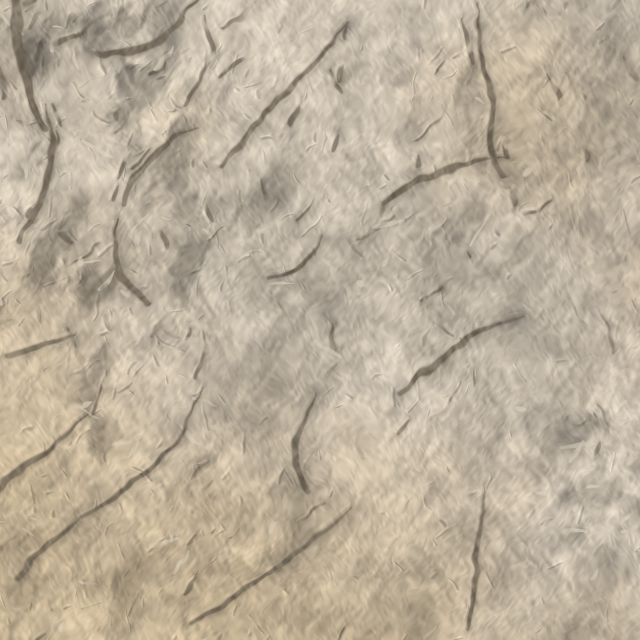
This texture is drawn by a WebGL 2 fragment shader. Its source:

```glsl
#version 300 es
precision highp float;
uniform vec2 u_resolution;
out vec4 fragColor;

const vec3 GREY_SAND = vec3(0.782, 0.740, 0.676);
const vec3 WARM_SAND = vec3(0.785, 0.712, 0.592);
const vec3 PALE_CHIP = vec3(0.88, 0.84, 0.76);
const vec3 DARK_BARK = vec3(0.33, 0.295, 0.25);
const vec3 LIGHT_BARK = vec3(0.55, 0.50, 0.43);

vec3 hash3(vec2 cell, float seed) {
    vec3 h = fract((cell.xyx + seed * 7.31) * vec3(0.1031, 0.1030, 0.0973));
    h += dot(h, h.yxz + 33.33);
    return fract((h.xxy + h.yzz) * h.zyx);
}

float noise(vec2 p) {
    vec2 i = floor(p), f = fract(p);
    f = f * f * (3.0 - 2.0 * f);
    float bottom = mix(hash3(i, 1.0).x, hash3(i + vec2(1, 0), 1.0).x, f.x);
    float top = mix(hash3(i + vec2(0, 1), 1.0).x, hash3(i + vec2(1, 1), 1.0).x, f.x);
    return mix(bottom, top, f.y);
}

float fbm(vec2 p) {
    float sum = 0.0, amp = 0.5;
    for (int i = 0; i < 5; i++) {
        sum += amp * noise(p);
        p = mat2(0.8, 0.6, -0.6, 0.8) * p * 2.03 + 17.0;
        amp *= 0.5;
    }
    return sum / 0.97;
}

vec2 rotate(vec2 p, float a) {
    float c = cos(a), s = sin(a);
    return vec2(c * p.x + s * p.y, c * p.y - s * p.x);
}

float spot(vec2 p, vec2 center, float radius) {
    return 1.0 - smoothstep(0.0, radius, distance(p, center));
}

// Streaks blended between two leaning directions
float streaks(vec2 p, vec2 frequency, float blend) {
    float a = noise(rotate(p, 1.0) * frequency);
    float b = noise(rotate(p, 2.0) * frequency + 30.0);
    return mix(a, b, blend);
}

// Bent, tapered stroke along x: core, lit rim and soft shadow
vec3 stroke(vec2 q, float halfLen, float bend, float width, float soft) {
    float t = clamp(q.x / halfLen, -1.0, 1.0);
    float over = max(abs(q.x) - halfLen, 0.0);
    float y = q.y - bend * (1.0 - t * t);
    float w = width * (1.0 - 0.45 * t * t - 0.25 * t);
    float core = 1.0 - smoothstep(w - soft, w + soft, length(vec2(over, y)));
    float rim = 1.0 - smoothstep(0.0, w + soft, length(vec2(over, y - 1.8 * width)));
    float shadow = exp(-(over * over + y * y) / (7.0 * width * width));
    return vec3(core, rim * (1.0 - core), shadow);
}

// One randomly turned stroke per cell, kept with the given probability
vec3 scatter(vec2 p, float cells, float keep, float width, float lean, float spread, float seed) {
    vec3 total = vec3(0.0);
    for (int k = 0; k < 9; k++) {
        vec2 cell = floor(p * cells) + vec2(k % 3 - 1, k / 3 - 1);
        vec3 a = hash3(cell, seed), b = hash3(cell, seed + 3.0);
        vec2 q = rotate(p - (cell + a.xy) / cells, lean + spread * (b.x - 0.5));
        float halfLen = mix(0.15, 0.65, b.y * b.y) / cells;
        vec3 s = stroke(q, halfLen, 0.3 * (b.z - 0.5) * halfLen, width * mix(0.5, 1.3, a.x), 0.0017);
        total = max(total, s * smoothstep(a.z - 0.1, a.z + 0.1, keep));
    }
    return total;
}

// Long twigs spread by a low-discrepancy sequence, denser to the upper left
vec3 longTwigs(vec2 p) {
    vec3 total = vec3(0.0);
    for (int i = 0; i < 17; i++) {
        float n = float(i);
        vec3 r = hash3(vec2(n, 4.0), 9.0);
        vec2 c = fract(vec2(0.12, 0.83) + n * vec2(0.7549, 0.5698));
        c = vec2(0.85 * pow(c.x, 1.5), 1.0 - 0.92 * pow(c.y, 1.3));
        float angle = mod(n, 5.0) < 3.0 ? mix(0.25, 0.85, r.x) : mix(1.3, 1.95, r.x);
        float corner = spot(c, vec2(0.0, 1.0), 0.5);
        float halfLen = mix(0.05, 0.16, r.y) + 0.05 * corner;
        float width = mix(0.0032, 0.0052, r.z) + 0.003 * corner;
        total = max(total, stroke(rotate(p - c, angle), halfLen, (r.z - 0.5) * 0.05, width, 0.0022));
    }
    return total;
}

void main() {
    vec2 p = gl_FragCoord.xy / min(u_resolution.x, u_resolution.y);
    vec2 warp = vec2(noise(p * 13.0), noise(p * 13.0 + 40.0)) - 0.5;
    vec2 fineWarp = vec2(noise(p * 55.0 + 9.0), noise(p * 55.0 + 70.0)) - 0.5;
    vec2 q = p + 0.016 * warp + 0.007 * fineWarp;
    float litter = clamp(1.05 - 1.1 * p.x + 0.5 * (p.y - 0.6), 0.0, 1.0) * smoothstep(0.3, 0.55, fbm(p * 5.0 + 60.0));

    // Sand tint, mottling and smudges
    float warm = 1.0 - smoothstep(0.12, 0.7, p.y + 0.4 * p.x);
    warm += 0.45 * spot(p, vec2(0.87, 0.82), 0.28) + 1.1 * (fbm(p * 4.0 + 5.0) - 0.45);
    vec3 color = mix(GREY_SAND, WARM_SAND, clamp(warm, 0.0, 1.0));
    float rubble = spot(p, vec2(0.96, 0.28), 0.24);
    float light = 0.36 * (fbm(p * 5.0 + 20.0) - 0.5) + (0.27 + 0.5 * rubble) * (fbm(q * 26.0) - 0.5);
    light -= (0.05 + 0.22 * litter) * smoothstep(0.5, 0.72, fbm(rotate(q, 1.1) * vec2(11.0, 20.0)));

    // Coarse and fine fibrous grain
    float blend = smoothstep(0.35, 0.65, noise(p * 9.0 + 3.0));
    float grain = streaks(q, vec2(52.0, 150.0), blend);
    float fineGrain = streaks(q + 5.0, vec2(100.0, 260.0), 1.0 - blend);
    color *= 1.0 + light + 0.15 * (grain - 0.5) + 0.13 * (fineGrain - 0.5);
    float ragged = mix(0.3, 1.0, smoothstep(0.25, 0.6, streaks(q + 9.0, vec2(50.0, 90.0), blend)));
    vec3 bark = mix(DARK_BARK, LIGHT_BARK, 0.6 * grain + 0.4 * fineGrain);

    // Litter: faint fibres, dark bits and pale chips
    vec3 fibres = ragged * scatter(q, 36.0, 0.15 + 0.45 * litter, 0.0018, 1.4, 2.2, 2.0);
    color *= 1.0 - 0.17 * fibres.x + 0.08 * fibres.y;
    vec3 bits = ragged * scatter(q, 15.0, 0.04 + 0.75 * litter, 0.0032, 1.3, 1.8, 5.0);
    color = mix(color * (1.0 - 0.12 * bits.z + 0.1 * bits.y), bark, 0.7 * bits.x);
    vec3 chips = ragged * scatter(q, 23.0, 0.04 + 0.2 * litter + 0.4 * rubble, 0.0032, 0.6, 2.6, 8.0);
    color = mix(color * (1.0 - 0.07 * chips.z), PALE_CHIP, 0.65 * chips.x);

    // Twigs with streaked bark
    vec3 twigs = longTwigs(q) * mix(0.6, 1.0, ragged);
    color = mix(color * (1.0 - 0.15 * twigs.z + 0.08 * twigs.y), bark, 0.88 * twigs.x);
    fragColor = vec4(clamp(color, 0.0, 1.0), 1.0);
}
```
